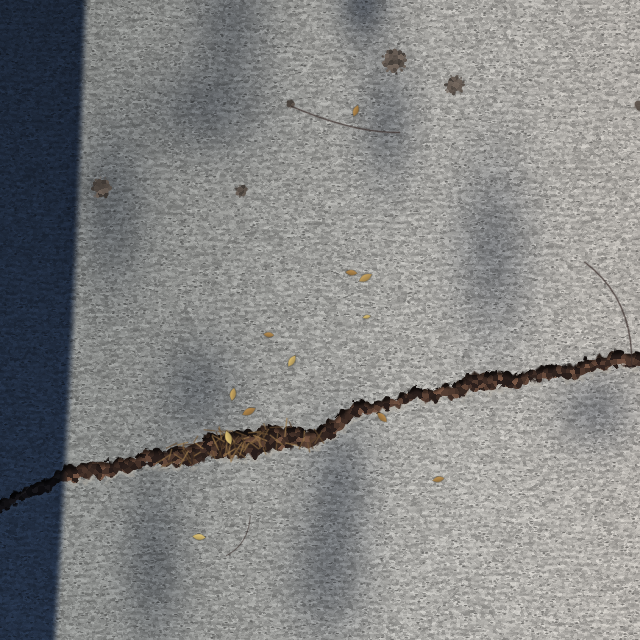
A Shadertoy shader for this texture:

```glsl
// Sunlit brushed concrete split by a debris-filled crack, with a hard shade band at left.
// Cellular noise makes the grain, layered sines bend the crack, soft ellipses dapple
// the light, and loops scatter straw and leaves.
const vec4 DAPPLES[11] = vec4[11]( // centre, radii
    vec4(.566, .99, .035, .07), vec4(.605, .81, .045, .1), vec4(.32, .83, .09, .07),
    vec4(.36, .97, .06, .1), vec4(.175, .68, .055, .13), vec4(.77, .61, .06, .15),
    vec4(.31, .39, .06, .08), vec4(.53, .25, .05, .1), vec4(.24, .13, .05, .14),
    vec4(.93, .36, .06, .06), vec4(.51, .1, .06, .1));
const vec4 LEAVES[12] = vec4[12]( // centre, angle, half length
    vec4(.549, .574, -.1, .009), vec4(.571, .566, .5, .011), vec4(.573, .505, .2, .006),
    vec4(.42, .477, -.1, .008), vec4(.456, .436, 1, .01), vec4(.364, .384, 1.4, .01),
    vec4(.389, .357, .45, .011), vec4(.597, .348, -.8, .01), vec4(.685, .251, .2, .009),
    vec4(.556, .827, 1.2, .009), vec4(.311, .161, -.1, .01), vec4(.357, .316, 1.9, .011));
const vec3 SPOTS[6] = vec3[6]( // centre, radius
    vec3(.616, .905, .018), vec3(.159, .706, .015), vec3(.71, .867, .014),
    vec3(.377, .702, .009), vec3(.999, .836, .008), vec3(.454, .838, .006));

vec2 hash2(vec2 p) {
    vec3 q = fract(p.xyx * vec3(.1031, .103, .0973));
    q += dot(q, q.yzx + 33.33);
    return fract((q.xx + q.yz) * q.zy);
}
// Nearest feature distance and the random value of its cell
vec2 cellular(vec2 p) {
    vec2 best = vec2(9., 0.);
    for (int k = 0; k < 9; k++) {
        vec2 cell = floor(p) + vec2(k % 3, k / 3) - 1., h = hash2(cell + 50.);
        float d = length(cell + h - p);
        if (d < best.x) best = vec2(d, fract(h.x * 7.3 + h.y * 3.1));
    }
    return best;
}
float fill(float d, float aa) { return 1. - smoothstep(-aa, aa, d); }
float ramp(float a, float b, float x) { return clamp((x - a) / (b - a), 0., 1.); }
float bump(float x, float centre, float width) { x = (x - centre) / width; return exp(-x * x); }
vec2 turn(vec2 p, float a) { return mat2(cos(a), -sin(a), sin(a), cos(a)) * p; }
float segment(vec2 p, vec2 a, vec2 b) {
    vec2 q = p - a, r = b - a;
    return length(q - r * clamp(dot(q, r) / dot(r, r), 0., 1.));
}
// Distance to a quadratic curve, walked in short chords
float twig(vec2 p, vec2 a, vec2 b, vec2 c) {
    float d = 1.;
    vec2 last = a;
    for (int i = 1; i <= 10; i++) {
        float t = float(i) / 10.;
        vec2 next = mix(mix(a, b, t), mix(b, c, t), t);
        d = min(d, segment(p, last, next));
        last = next;
    }
    return d;
}
float crackHeight(float x) {
    float y = .206 + .049 * ramp(0., .091, x) + .055 * ramp(.091, .39, x) + .01 * ramp(.39, .5, x);
    y += .045 * smoothstep(.49, .58, x) + .043 * ramp(.58, .78, x) + .035 * ramp(.81, 1., x);
    return y + .003 * sin(61. * x) + .002 * sin(137. * x + 1.) + .001 * sin(311. * x);
}
float crackWidth(float x) {
    return .008 + .005 * bump(x, .15, .06) + .012 * bump(x, .4, .08) + .006 * bump(x, .29, .06)
         + .005 * bump(x, .53, .03) + .006 * bump(x, .75, .05) + .003 * bump(x, .94, .08);
}
vec3 concrete(vec2 p) {
    float tone = .525 + .13 * smoothstep(.08, .85, p.x) + .03 * (1. - p.y);
    vec2 grain = cellular(p * vec2(120, 240)), fine = cellular(p * vec2(230, 330) + 70.);
    float groove = sin(p.y * 610. + 2. * sin(p.x * 23.) + sin(p.x * 71. + p.y * 40.));
    tone *= 1. + .2 * (grain.y - .5) + .26 * (fine.y - .5) + .04 * groove;
    tone *= 1. - .35 * step(.91, grain.y) * fill(grain.x - .3, .15);
    return tone * mix(vec3(.98, 1, .99), vec3(1.02, 1, .97), p.x);
}
vec3 addCrack(vec3 col, vec2 p, float aa) {
    float side = p.y - crackHeight(p.x), width = crackWidth(p.x);
    vec2 rubble = cellular(p * 130.), chips = cellular(p * 75. + 20.);
    float d = abs(side) - width + .01 * (chips.x - .5) + .004 * (rubble.y - .5);
    float rim = fill(d - .006, .004) * step(side, 0.) * step(.35, chips.y);
    vec3 soil = mix(vec3(.15, .11, .1), vec3(.47, .34, .27), rubble.y * rubble.y);
    soil *= 1. - .6 * smoothstep(.1, 1., side / width);
    return mix(mix(col, vec3(.72, .7, .66), .55 * rim), soil, fill(d, aa));
}
vec3 addStraw(vec3 col, vec2 p, float aa) {
    if (abs(p.x - .355) > .19 || abs(p.y - .305) > .075) return col;
    for (int i = 0; i < 80; i++) {
        vec2 h = hash2(vec2(i, 3)), k = hash2(vec2(i, 17));
        float x = .22 + .155 * (h.x + k.x);
        vec2 c = vec2(x, crackHeight(x) + (h.y - .42) * 2.4 * crackWidth(x));
        vec2 reach = turn(vec2(.004 + .01 * k.y, 0), 6.28 * fract(h.x * 9. + k.y));
        vec3 tint = mix(vec3(.22, .15, .1), vec3(.68, .54, .34), fract(k.x * 5. + h.y));
        col = mix(col, tint, .8 * fill(segment(p, c - reach, c + reach) - .0009, aa));
    }
    return col;
}
vec3 addLeaf(vec3 col, vec2 p, vec4 leaf, float ripeness, float aa) {
    vec2 q = turn(p - leaf.xy, leaf.z) / leaf.w;
    float d = (abs(q.y) - .45 * (1. - q.x * q.x)) * leaf.w;
    vec3 tint = mix(vec3(.66, .49, .27), vec3(.86, .76, .46), ripeness);
    return mix(col * (1. - .4 * fill(d - .001, .002)), tint * (.93 + .3 * q.y), fill(d, aa));
}
void mainImage(out vec4 fragColor, in vec2 fragCoord) {
    vec2 p = fragCoord / iResolution.xy, flake = cellular(p * 140.);
    float aa = 1. / iResolution.y, shade = .7 * bump(length(p - vec2(.57, 1)), 0., .045);
    vec3 col = concrete(p);
    // Dappled soft shade
    for (int i = 0; i < 11; i++) shade += bump(length((p - DAPPLES[i].xy) / DAPPLES[i].zw), 0., 1.);
    col *= mix(vec3(1), vec3(.42, .46, .53), min(.47 * shade, .85));
    // Crack, dirt, twigs and leaves
    col = addStraw(addCrack(col, p, aa), p, aa);
    for (int i = 0; i < 6; i++) {
        float d = length(p - SPOTS[i].xy) - SPOTS[i].z * (1.25 - .6 * flake.x);
        col = mix(col, vec3(.31, .27, .24) * (.6 + .8 * flake.y), .85 * fill(d, aa));
    }
    float d = twig(p, vec2(.455, .834), vec2(.553, .792), vec2(.624, .793));
    d = min(d, twig(p, vec2(.914, .59), vec2(.99, .533), vec2(.987, .427)));
    d = min(d, twig(p, vec2(.391, .193), vec2(.388, .15), vec2(.354, .132)) + .0005);
    col = mix(col, vec3(.23, .18, .17), .8 * fill(d - .001, aa));
    for (int i = 0; i < 12; i++) col = addLeaf(col, p, LEAVES[i], hash2(vec2(i, 5)).x, aa);
    // Hard shade band
    float edge = .086 + .048 * p.y + .004 * sin(3.14 * p.y);
    vec3 dusk = vec3(.24, .32, .46) * (1.06 - .16 * p.y);
    fragColor = vec4(col * mix(vec3(1), dusk, fill(p.x - edge, .008)), 1);
}
```
